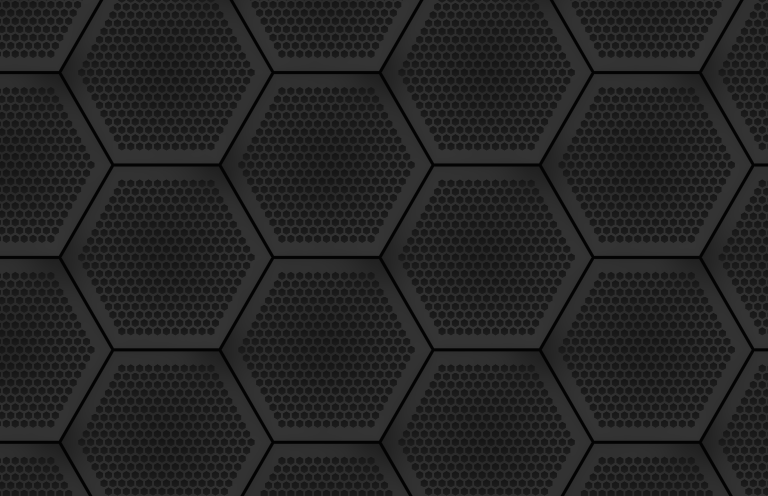
This pattern is drawn by a Shadertoy shader. Its source:

```glsl
// Dark flat-topped hexagon panels, each perforated with a patch of small hexagonal holes.

// Layout: canvas height is 1, everything inside a panel is in panel heights
const float PANEL_HEIGHT = 0.3727;
const vec2  PANEL_ORIGIN = vec2(0.3355, 0.481);
const float SEAM_HALF    = 0.0083;
const vec2  HOLE_PITCH   = vec2(0.0482, 0.0444);
const float HOLE_RADIUS  = 0.0192;
const float HOLE_ROWS    = 9.0;    // rows above and below the middle row
const float MIDDLE_HOLES = 20.0;   // holes in the middle row

// Tones
const vec3  PANEL_COLOR   = vec3(0.208);
const vec3  HOLE_COLOR    = vec3(0.102);
const vec3  SEAM_COLOR    = vec3(0.012);
const float CENTER_SHADE  = 0.26;
const float CORNER_SHADE  = 0.30;
const float SMUDGE_AMOUNT = 0.03;

const float SIN60 = 0.8660254;

// Hexagon radius measured to the flat sides, with sides facing left and right
float hexRadius(vec2 p) {
    p = abs(p);
    return max(p.x, 0.5 * p.x + SIN60 * p.y);
}

// Offset from the nearest panel center on a staggered grid
vec2 panelOffset(vec2 p) {
    vec2 period = vec2(2.0 * SIN60, 1.0);
    vec2 a = p - period * round(p / period);
    vec2 q = p - 0.5 * period;
    vec2 b = q - period * round(q / period);
    return dot(a, a) < dot(b, b) ? a : b;
}

// Offset from the nearest hole in the six-sided patch
vec2 holeOffset(vec2 p) {
    vec2 cell = p / HOLE_PITCH;
    float row = clamp(round(cell.y), -HOLE_ROWS, HOLE_ROWS);
    float last = 0.5 * (MIDDLE_HOLES - 1.0 - abs(row));
    float stagger = fract(last);
    float column = clamp(round(cell.x - stagger) + stagger, -last, last);
    return p - HOLE_PITCH * vec2(column, row);
}

float softSpot(vec2 p, vec2 center, float size) {
    vec2 d = (p - center) / size;
    return exp(-dot(d, d));
}

// Layered sines give faint uneven wear
float smudges(vec2 p) {
    float sum = 0.0;
    float amplitude = 0.5;
    for (int i = 0; i < 4; i++) {
        sum += amplitude * sin(p.x + 1.7 * sin(p.y)) * sin(1.3 * p.y + sin(p.x));
        p = mat2(1.6, 1.2, -1.2, 1.6) * p + 2.3;
        amplitude *= 0.5;
    }
    return sum;
}

void mainImage(out vec4 fragColor, in vec2 fragCoord) {
    vec2 p = (fragCoord / iResolution.y - PANEL_ORIGIN) / PANEL_HEIGHT;
    float pixel = 1.0 / (iResolution.y * PANEL_HEIGHT);
    vec2 local = panelOffset(p);
    float edge = 0.5 - hexRadius(local.yx);

    // Panel shading: dim middle, shadowed corners, faint lower light
    float light = 1.0 - CENTER_SHADE * softSpot(local, vec2(0.0), 0.34);
    light -= CORNER_SHADE * softSpot(local, vec2(-0.577, 0.0), 0.17);
    light -= CORNER_SHADE * softSpot(local, vec2(0.289, 0.5), 0.17);
    light -= 0.12 * exp(-edge / 0.025);
    light -= 0.06 * local.y;
    light += SMUDGE_AMOUNT * smudges(p * 4.0);
    vec3 color = PANEL_COLOR * light;

    // Holes, a little darker under their upper rim
    vec2 hole = holeOffset(local);
    float holeMask = smoothstep(0.6, -0.6, (hexRadius(hole) - HOLE_RADIUS) / pixel);
    float depth = 1.0 - 0.12 * hole.y / HOLE_RADIUS;
    depth -= 0.12 * softSpot(local, vec2(0.0), 0.25);
    color = mix(color, HOLE_COLOR * depth, holeMask);

    // Seams between panels
    float seamMask = smoothstep(0.7, -0.7, (edge - SEAM_HALF) / pixel);
    color = mix(color, SEAM_COLOR, seamMask);

    fragColor = vec4(color, 1.0);
}
```
